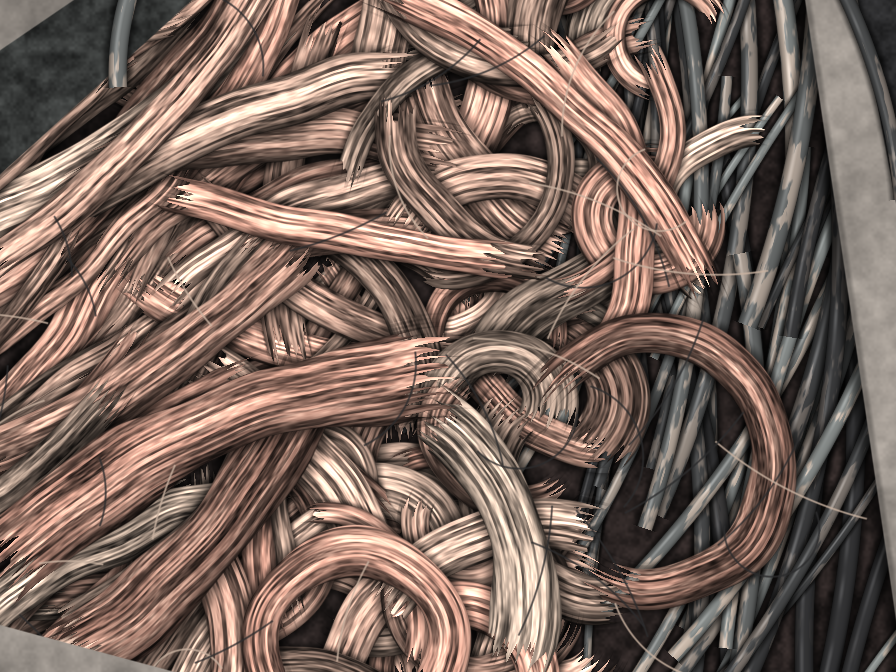
Write a Shadertoy shader that draws this texture.

```glsl
#define STRAND 0.0032
#define BUNDLES 140
#define CABLES 55
#define STRAYS 40
#define COPPER vec3(0.88, 0.65, 0.57)
#define DUSTY vec3(0.79, 0.70, 0.63)
#define SLATE vec3(0.55, 0.57, 0.56)
#define CHARCOAL vec3(0.17, 0.17, 0.175)
#define STEEL vec3(0.62, 0.59, 0.56)

float hash(vec2 p) {
  vec3 q = fract(p.xyx * vec3(0.1031, 0.1030, 0.0973));
  q += dot(q, q.yzx + 33.33);
  return fract((q.x + q.y) * q.z);
}

vec4 hash4(float n) {
  return vec4(hash(vec2(n, 1.7)), hash(vec2(n, 5.3)), hash(vec2(n, 9.1)), hash(vec2(n, 13.9)));
}

float noise(vec2 p) {
  vec2 i = floor(p), f = fract(p);
  f = f * f * (3.0 - 2.0 * f);
  return mix(mix(hash(i), hash(i + vec2(1, 0)), f.x),
             mix(hash(i + vec2(0, 1)), hash(i + vec2(1, 1)), f.x), f.y);
}

float fbm(vec2 p) {
  return 0.5 * noise(p) + 0.3 * noise(p * 2.3 + 7.0) + 0.2 * noise(p * 5.1 + 3.0);
}

// Antialiased mask, one where d is negative
float inside(float d) {
  float px = 1.0 / iResolution.y;
  return smoothstep(px, -px, d);
}

// Arc coordinates: x across, y along, z upward tilt of the across axis
vec3 arc(vec2 p, vec2 mid, float angle, float radius) {
  float c = cos(angle), s = sin(angle), side = sign(radius), r = abs(radius);
  vec2 q = vec2(dot(p - mid, vec2(c, s)), dot(p - mid, vec2(-s, c)));
  vec2 v = q - vec2(0.0, radius);
  float len = max(length(v), 1e-4);
  return vec3(side * (r - len), r * atan(q.x, r - side * q.y), -side * dot(v, vec2(s, c)) / len);
}

// Bundle of fine wires with a soft shadow around it
void bundle(inout vec3 col, vec3 a, float halfLen, float width, vec3 tint, float seed) {
  if (abs(a.x) > width * 2.0 || abs(a.y) > halfLen * 1.2) return;
  a.x += 0.012 * (noise(vec2(a.y * 11.0, seed)) - 0.5);
  width *= 0.75 + 0.4 * noise(vec2(a.y * 7.0, seed + 40.0));
  float x = a.x / STRAND + seed * 17.0;
  halfLen *= 0.85 + 0.25 * noise(vec2(x, seed));
  float u = clamp(a.x / width, -1.0, 1.0);
  col *= 1.0 - 0.55 * smoothstep(1.5, 0.9, abs(a.x) / width)
                    * smoothstep(1.1, 0.9, abs(a.y) / halfLen);
  float fine = smoothstep(0.15, 0.85, noise(vec2(x, a.y * 12.0 + seed)));
  float glint = noise(vec2(x * 1.4, a.y * 75.0));
  float clump = noise(vec2(x * 0.23, a.y * 6.0 + seed));
  float form = 0.35 + 0.6 * sqrt(1.0 - u * u) + 0.22 * u * a.z;
  float light = form * mix(0.1, 1.85, 0.48 * fine + 0.26 * glint + 0.26 * clump);
  vec3 wire = mix(tint, DUSTY, 0.5 * clump * glint) * light;
  col = mix(col, wire, inside(abs(a.x) - width) * inside(abs(a.y) - halfLen));
}

// Smooth round cable with patches of dust
void cable(inout vec3 col, vec3 a, float halfLen, float width, float tone) {
  if (abs(a.x) > width * 2.0 || abs(a.y) > halfLen) return;
  float u = clamp(a.x / width, -1.0, 1.0);
  col *= 1.0 - 0.6 * smoothstep(1.9, 0.9, abs(a.x) / width);
  float dust = smoothstep(0.5, 0.62, fbm(vec2(a.x * 70.0, a.y * 16.0) + tone * 90.0));
  vec3 skin = mix(CHARCOAL, SLATE, tone * tone);
  skin = mix(skin, DUSTY, dust * tone * 0.8) * (0.3 + 0.85 * sqrt(1.0 - u * u));
  skin += 0.22 * smoothstep(0.35, 0.0, abs(u - 0.25)) * noise(vec2(a.y * 30.0, tone * 50.0));
  col = mix(col, skin, inside(abs(a.x) - width));
}

// Signed distance to the line a-b, negative on its left
float line(vec2 p, vec2 a, vec2 b) {
  vec2 d = normalize(b - a);
  return dot(p - a, vec2(d.y, -d.x));
}

void mainImage(out vec4 fragColor, in vec2 fragCoord) {
  vec2 p = fragCoord / iResolution.y;
  float grain = fbm(p * 45.0);
  vec3 col = vec3(0.18, 0.15, 0.145) * (0.3 + 1.2 * grain);

  // Cables on the right
  for (int i = 0; i < CABLES; i++) {
    vec4 h = hash4(float(i) + 200.0);
    vec3 a = arc(p, vec2(mix(0.85, 1.32, h.x), h.y), 0.92 + 0.75 * h.z, h.w > 0.5 ? 1.6 : -2.2);
    cable(col, a, 0.2 + 0.4 * h.w, mix(0.005, 0.019, h.z * h.x + 0.2 * h.w), fract(h.w * 7.0));
  }

  // Copper heap, orderly at left and tangled toward the right
  for (int i = 0; i < BUNDLES; i++) {
    float n = float(i);
    vec4 h = hash4(n), g = hash4(n + 500.0);
    float edge = mix(0.80, 1.03, smoothstep(0.3, 0.7, h.y));
    vec2 mid = vec2(mix(-0.1, edge, fract(n * 0.618)), h.y * 1.1 - 0.05);
    float tangle = smoothstep(0.15, 0.6, mid.x + 0.3 * (0.5 - mid.y));
    float angle = 0.72 + (h.z - 0.5) * mix(0.4, 3.6, tangle);
    float radius = mix(1.2, mix(0.08, 0.5, h.w * h.w), tangle);
    float width = min(mix(0.016, 0.044, g.y), radius * 0.5);
    vec3 tint = mix(DUSTY, COPPER, g.z) * mix(0.62, 1.22, g.w);
    vec3 a = arc(p, mid, angle, g.x > 0.5 ? radius : -radius);
    bundle(col, a, mix(0.26, 0.15, tangle) + 0.06 * g.x, width, tint, n);
  }

  // Large bundles lying on top
  bundle(col, arc(p, vec2(0.77, 0.22), 1.9, 0.3), 0.2, 0.05, DUSTY, 301.0);
  bundle(col, arc(p, vec2(0.32, 0.2), 0.85, 0.8), 0.27, 0.055, COPPER * 0.66, 302.0);
  bundle(col, arc(p, vec2(0.3, 0.36), 0.42, -1.0), 0.36, 0.06, COPPER * 0.85, 303.0);
  bundle(col, arc(p, vec2(0.53, 0.18), 0.0, -0.14), 0.3, 0.036, COPPER, 304.0);
  bundle(col, arc(p, vec2(0.945, 0.72), -1.4, -0.35), 0.25, 0.03, COPPER, 305.0);
  bundle(col, arc(p, vec2(0.5, 0.65), -0.2, 2.0), 0.25, 0.026, COPPER * 1.2, 306.0);
  bundle(col, arc(p, vec2(0.85, 0.84), -0.75, -0.9), 0.33, 0.03, COPPER * 1.15, 307.0);
  bundle(col, arc(p, vec2(1.15, 0.36), 1.83, 0.19), 0.42, 0.034, COPPER * 0.68, 308.0);

  // Stray single wires
  for (int i = 0; i < STRAYS; i++) {
    vec4 h = hash4(float(i) + 800.0);
    vec3 a = arc(p, vec2(h.x * 1.2, h.y), h.z * 6.28, 0.06 + 0.5 * h.w);
    float wire = inside(abs(a.x) - 0.0014) * inside(abs(a.y) - 0.04 - 0.09 * h.x);
    col = mix(col, h.z > 0.4 ? DUSTY : CHARCOAL, 0.8 * wire);
  }

  // Dark ground, beam and hoop at the upper left
  vec3 metal = STEEL * (0.72 + 0.3 * fbm(p * 12.0) + 0.25 * grain);
  col = mix(col, SLATE * (0.15 + 0.45 * grain), inside(line(p, vec2(0, 0.74), vec2(0.286, 1))));
  col = mix(col, metal * 0.85, inside(line(p, vec2(0, 0.925), vec2(0.11, 1))));
  cable(col, arc(p, vec2(0.178, 0.94), 1.45, -0.4), 0.07, 0.014, 0.75);

  // Steel rail at the right with a dark gap beyond it
  float rail = line(p, vec2(1.198, 1), vec2(1.333, 0.08));
  col *= 1.0 - 0.6 * smoothstep(0.03, 0.0, rail);
  col = mix(col, metal * (1.0 - 0.25 * smoothstep(0.012, 0.004, -rail)), inside(rail));
  col = mix(col, CHARCOAL * (0.4 + grain), inside(line(p, vec2(1.276, 1), vec2(1.333, 0.7))));
  cable(col, arc(p, vec2(1.31, 0.87), 1.85, 0.9), 0.17, 0.011, 0.45);

  // Beam corner at the lower left
  col = mix(col, metal, inside(line(p, vec2(0.26, 0), vec2(0, 0.07))));
  fragColor = vec4(clamp(col, 0.0, 1.0), 1.0);
}
```
